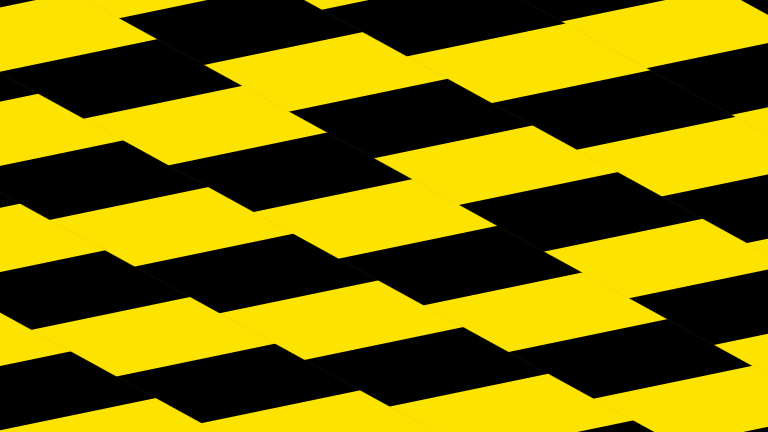
Give the GLSL for this pattern, as a Shadertoy shader.

```glsl
// Yellow and black hazard bands, cut into slanted strips that slip past each other.

const vec3 YELLOW = vec3(0.992, 0.894, 0.0);
const vec3 BLACK = vec3(0.0);
const vec3 SEAM_TONE = vec3(0.55, 0.49, 0.12);

// Lengths are in canvas heights, measured from the top left corner.
const float CUT_SLOPE = 0.549;      // fall of the cuts between strips
const float CUT_SPACING = 0.2775;   // vertical distance between cuts
const float CUT_START = 0.1685;     // height of the first cut at the left side
const float BAND_SLOPE = 0.207;     // rise of the bands
const float BAND_PERIOD = 0.2975;   // one yellow and one black band
const float SEAM_STRENGTH = 0.06;
const float SEAM_WIDTH = 0.0012;

// Uneven slip of each strip, as a fraction of the band period.
const int STRIP_COUNT = 8;
const float SLIP[STRIP_COUNT] = float[](
    0.348, 0.617, 0.791, 0.058, 0.834, 0.094, 0.072, 0.5);
const int FIRST_STRIP = 3;

float stripSlip(float strip) {
    int index = int(mod(strip + float(FIRST_STRIP), float(STRIP_COUNT)));
    return SLIP[index];
}

// Yellow coverage of a strip; softness is one pixel in band periods.
float bandCoverage(float along, float strip, float softness) {
    float phase = fract(along - stripSlip(strip));
    float signedEdge = 0.25 - abs(phase - 0.5);
    // The yellow half of the period has phase 0 to 0.5.
    signedEdge = 0.25 - abs(fract(phase + 0.25) - 0.5);
    return clamp(0.5 + signedEdge / softness, 0.0, 1.0);
}

void mainImage(out vec4 fragColor, in vec2 fragCoord) {
    float pixel = 1.0 / iResolution.y;
    vec2 p = vec2(fragCoord.x, iResolution.y - fragCoord.y) * pixel;

    // Skewed coordinates: across the strips and along the bands.
    float across = (CUT_START - p.y + CUT_SLOPE * p.x) / CUT_SPACING;
    float along = (p.y + BAND_SLOPE * p.x) / BAND_PERIOD;
    float acrossPixel = pixel * length(vec2(CUT_SLOPE, 1.0)) / CUT_SPACING;
    float alongPixel = pixel * length(vec2(BAND_SLOPE, 1.0)) / BAND_PERIOD;

    // Blend the two strips that meet at the nearest cut.
    float cut = floor(across + 0.5);
    float fromCut = across - cut;
    float before = bandCoverage(along, cut - 1.0, alongPixel);
    float after = bandCoverage(along, cut, alongPixel);
    float side = clamp(0.5 + fromCut / acrossPixel, 0.0, 1.0);
    vec3 color = mix(BLACK, YELLOW, mix(before, after, side));

    // Hairline seam along each cut.
    float seamHalf = 0.5 * SEAM_WIDTH / CUT_SPACING;
    float seam = 1.0 - smoothstep(seamHalf, seamHalf + acrossPixel, abs(fromCut));
    color = mix(color, SEAM_TONE, seam * SEAM_STRENGTH);

    fragColor = vec4(color, 1.0);
}
```
